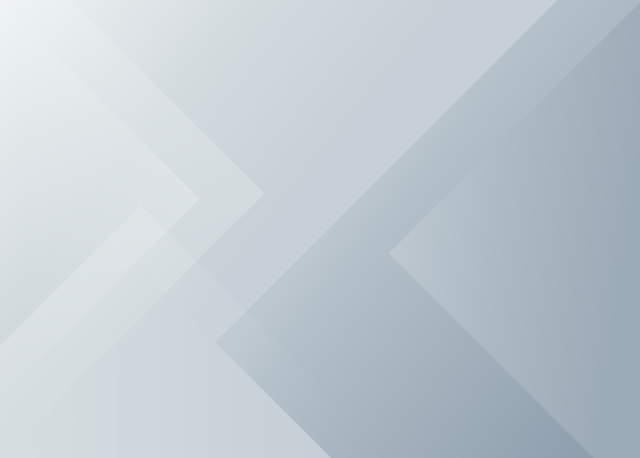
Give the GLSL for this background, as a Shadertoy shader.

```glsl
// Pale steel-blue backdrop of overlapping translucent diagonal planes.

// Linear ramp from 0 at a to 1 at b
float ramp(float a, float b, float t) {
    return clamp((t - a) / (b - a), 0.0, 1.0);
}

// Gradient through three tones placed at three stops
float gradient3(float t, vec3 stops, vec3 tones) {
    float first = mix(tones.x, tones.y, ramp(stops.x, stops.y, t));
    return mix(first, tones.z, ramp(stops.y, stops.z, t));
}

// Smooth coverage of a signed distance, positive inside
float cover(float d, float pixel) {
    return smoothstep(-0.7 * pixel, 0.7 * pixel, d);
}

// Right-angled wedge opening from its tip along dir
float wedge(vec2 p, vec2 tip, vec2 dir) {
    vec2 q = p - tip;
    return (dot(q, dir) - abs(dot(q, vec2(-dir.y, dir.x)))) * 0.7071;
}

// Map lightness to the cool grey palette
vec3 palette(float tone) {
    const vec3 slate = vec3(0.561, 0.624, 0.682);
    const vec3 steel = vec3(0.700, 0.750, 0.785);
    const vec3 mist  = vec3(0.784, 0.816, 0.847);
    const vec3 cloud = vec3(0.835, 0.863, 0.878);
    const vec3 snow  = vec3(0.941, 0.957, 0.957);
    vec3 c = mix(slate, steel, ramp(0.561, 0.700, tone));
    c = mix(c, mist, ramp(0.700, 0.784, tone));
    c = mix(c, cloud, ramp(0.784, 0.835, tone));
    return mix(c, snow, ramp(0.835, 0.941, tone));
}

void mainImage(out vec4 fragColor, in vec2 fragCoord) {
    // Canvas heights, with y measured down from the top edge
    float pixel = 1.0 / iResolution.y;
    vec2 p = vec2(fragCoord.x, iResolution.y - fragCoord.y) * pixel;
    float slant = p.x + 0.8 * p.y;
    float diagonal = p.x + p.y;

    // Light sheet, brightest in the top left corner
    float tone = gradient3(slant, vec3(0.0, 0.547, 1.0), vec3(0.941, 0.831, 0.782));

    // Darker sheet beyond the long diagonal
    float shade = gradient3(slant, vec3(1.11, 1.24, 2.06), vec3(0.741, 0.704, 0.561));
    tone = mix(tone, shade, cover((diagonal - 1.217) * 0.7071, pixel));

    // Pale plane in the lower left, fading in below its upper corner
    float plane = cover((p.y - p.x - 0.277) * 0.7071, pixel);
    tone = mix(tone, 0.812 - 0.058 * p.x, plane * smoothstep(0.82, 1.10, diagonal));

    // Large wedge entering from the right
    float side = gradient3(p.x + 0.15 * p.y, vec3(0.931, 1.162, 1.451), vec3(0.745, 0.678, 0.612));
    tone = mix(tone, side, cover(wedge(p, vec2(0.849, 0.553), vec2(1.0, 0.0)), pixel));

    // Translucent arrowheads, strongest at their tips
    float outer = cover(wedge(p, vec2(0.577, 0.423), vec2(-1.0, 0.0)), pixel);
    float inner = cover(wedge(p, vec2(0.436, 0.434), vec2(-1.0, 0.0)), pixel);
    tone += 0.037 * outer * ramp(0.04, 0.55, p.x);
    tone += 0.027 * inner * ramp(0.04, 0.42, p.x);

    // Upward chevron, dissolving to the right
    float chevron = cover(wedge(p, vec2(0.307, 0.449), vec2(0.0, 1.0)), pixel);
    tone += 0.031 * chevron * (1.0 - ramp(0.05, 0.78, p.x));

    fragColor = vec4(palette(tone), 1.0);
}
```
